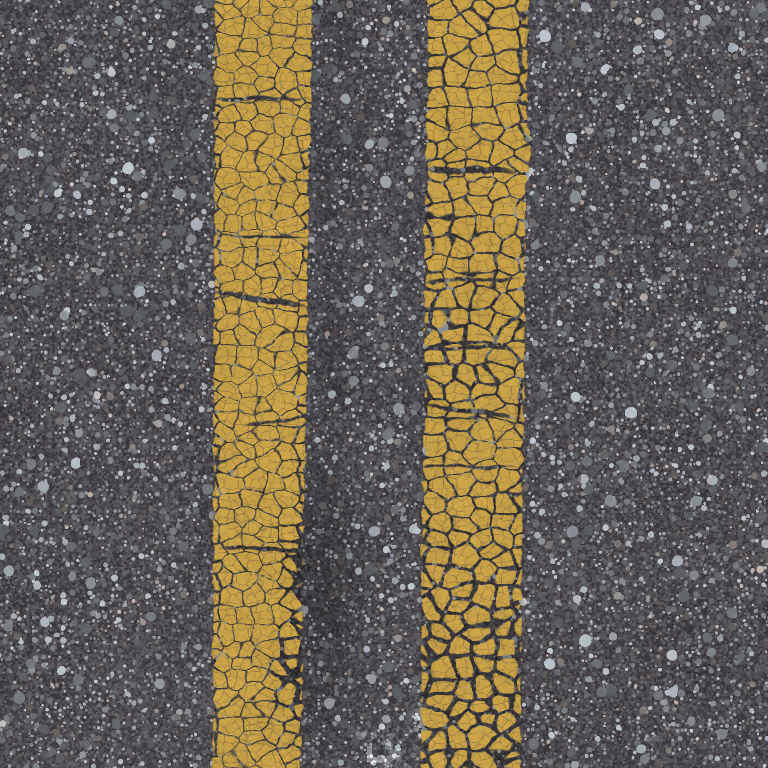
Give the GLSL for this texture, as a Shadertoy shader.

```glsl
vec2 hash2(vec2 p) {
    vec3 q = fract(p.xyx * vec3(0.1031, 0.1030, 0.0973));
    q += dot(q, q.yzx + 33.33);
    return fract((q.xx + q.yz) * q.zy);
}

// Layered sines, roughly -1 to 1
float waves(vec2 p) {
    float sum = 0.0, gain = 0.5;
    for (int i = 0; i < 4; i++) {
        sum += gain * sin(p.x + 1.7 * sin(p.y * 0.8 + float(i))) * cos(p.y + 0.6 * p.x);
        p = mat2(1.5, 1.2, -1.2, 1.5) * p + 2.3;
        gain *= 0.55;
    }
    return sum;
}

// Cellular noise: nearest distance, gap to second nearest, cell id
vec3 cells(vec2 p) {
    vec2 base = floor(p);
    float near = 9.0, second = 9.0, id = 0.0;
    for (int y = -1; y <= 1; y++)
    for (int x = -1; x <= 1; x++) {
        vec2 cell = base + vec2(x, y);
        float d = length(cell + 0.1 + 0.8 * hash2(cell) - p);
        if (d < near) {
            second = near;
            near = d;
            id = hash2(cell + 71.0).x;
        } else second = min(second, d);
    }
    return vec3(near, second - near, id);
}

float blob(vec2 p, vec2 centre, vec2 radius) {
    vec2 q = (p - centre) / radius;
    return exp(-dot(q, q));
}

// Dark binder with three sizes of embedded stone
vec3 asphalt(vec2 p, float px) {
    float tone = 0.20 + 0.14 * cells(p * 310.0).z + 0.02 * waves(p * 14.0);
    vec3 colour = tone * vec3(1.01, 0.97, 1.04);
    float scale = 175.0, chance = 0.44;
    for (int i = 0; i < 3; i++) {
        vec3 c = cells(p * scale + 19.0 * float(i));
        vec2 rnd = hash2(vec2(c.z * 913.0, float(i) + 5.0));
        float size = mix(0.12, 0.40, rnd.x);
        float aa = 0.7 * scale * px;
        float shape = c.x - 0.25 * c.y;
        float stone = (1.0 - smoothstep(size - aa, size + aa, shape)) * step(c.z, chance);
        float light = mix(0.34, 0.78, rnd.y * rnd.y);
        vec3 tint = mix(vec3(1.04, 0.97, 0.93), vec3(0.96, 1.0, 1.04), smoothstep(0.1, 0.4, rnd.x));
        colour = mix(colour, light * tint, stone * 0.9);
        scale *= 0.57;
        chance *= 0.55;
    }
    return colour;
}

// Signed distance to a ragged, slightly leaning stripe
float stripe(vec2 p, float bottom, float top, float halfWidth) {
    float ragged = 0.003 * waves(p * vec2(40.0, 75.0)) + 0.002 * waves(p * 210.0);
    return abs(p.x - mix(bottom, top, p.y)) - halfWidth + ragged;
}

// Long crack: line = start x, start y, slope, half width
float longCrack(vec2 p, vec4 line, float len, float px) {
    float along = (p.x - line.x) / len;
    float bend = 0.004 * waves(vec2(p.x * 45.0, line.y * 90.0));
    float d = abs(p.y - line.y - line.z * (p.x - line.x) - bend);
    float ends = smoothstep(-0.1, 0.1, along) * (1.0 - smoothstep(0.75, 1.1, along));
    float width = line.w * ends * (0.8 + 0.5 * waves(p * 90.0));
    return (1.0 - smoothstep(width - px, width + px, d)) * ends;
}

// Remaining paint between the cracks of a cellular network
float chips(vec2 p, float scale, float width, float px) {
    vec2 warped = p + 0.005 * vec2(waves(p * 55.0), waves(p.yx * 55.0 + 4.0));
    float gap = cells(warped * scale * vec2(0.9, 1.1)).y;
    float aa = 1.3 * scale * px;
    return smoothstep(width - aa, width + aa, gap);
}

void mainImage(out vec4 fragColor, in vec2 fragCoord) {
    vec2 p = fragCoord / iResolution.xy;
    float px = 1.0 / iResolution.y;

    // Road surface, stains beside the paint and pale flecks
    vec3 road = asphalt(p, px);
    float stain = blob(p, vec2(0.42, 0.22), vec2(0.05, 0.16)) + 0.5 * blob(p, vec2(0.43, 0.75), vec2(0.03, 0.5));
    road *= 1.08 - 0.24 * stain;
    float flecks = blob(p, vec2(0.49, 0.02), vec2(0.03, 0.025)) + blob(p, vec2(0.55, 0.05), vec2(0.012, 0.03));
    road += 0.35 * flecks * step(0.6, cells(p * 130.0).z);

    // Stripe outlines and wear
    float left = stripe(p, 0.334, 0.343, mix(0.057, 0.063, p.y));
    float right = stripe(p, 0.612, 0.622, 0.065) - 0.006 * blob(p, vec2(0.69, 0.80), vec2(0.03, 0.025));
    float isRight = step(0.48, p.x);
    float worn = blob(p, vec2(0.377, 0.12), vec2(0.018, 0.06)) + blob(p, vec2(0.398, 0.25), vec2(0.02, 0.06));
    float patches = waves(p * 23.0);
    float leftGap = 0.055 + 0.035 * patches + 0.30 * worn;
    float lowWear = 1.0 - smoothstep(0.12, 0.42, p.y);
    float midWear = blob(p, vec2(0.60, 0.55), vec2(0.09, 0.06));
    float rightGap = 0.085 + 0.05 * patches + 0.09 * lowWear + 0.07 * midWear;
    float edge = mix(left, right, isRight);
    float paint = 1.0 - smoothstep(-px, px, edge);
    float rim = smoothstep(-0.014, 0.0, edge);
    paint *= chips(p, mix(43.0, 38.0, isRight), mix(leftGap, rightGap, isRight) + 0.06 * rim, px);
    paint *= mix(1.0, chips(p + 3.1, 74.0, 0.04, px), 0.45);

    // Long transverse cracks
    vec4 lines[10] = vec4[10](
        vec4(0.28, 0.870, 0.02, 0.0025), vec4(0.28, 0.695, -0.05, 0.0020),
        vec4(0.28, 0.618, -0.15, 0.0040), vec4(0.32, 0.447, 0.14, 0.0030),
        vec4(0.29, 0.288, -0.06, 0.0032), vec4(0.555, 0.778, 0.00, 0.0050),
        vec4(0.555, 0.635, 0.02, 0.0030), vec4(0.555, 0.473, -0.15, 0.0035),
        vec4(0.55, 0.393, -0.02, 0.0025), vec4(0.55, 0.545, 0.03, 0.0030));
    float crack = 0.0;
    for (int i = 0; i < 10; i++) crack = max(crack, longCrack(p, lines[i], 0.125, px));
    paint *= 1.0 - crack;

    // Yellow coat over shaded gaps
    float mottling = 0.04 * waves(p * 35.0) + 0.07 * (cells(p * 240.0).z - 0.5);
    vec3 yellow = vec3(0.78, 0.63, 0.28) * (1.0 + mottling);
    float recess = 1.0 - smoothstep(-0.004, 0.004, edge);
    vec3 colour = mix(road * mix(1.0, 0.72, recess), yellow, paint);
    fragColor = vec4(clamp(colour, 0.0, 1.0), 1.0);
}
```
